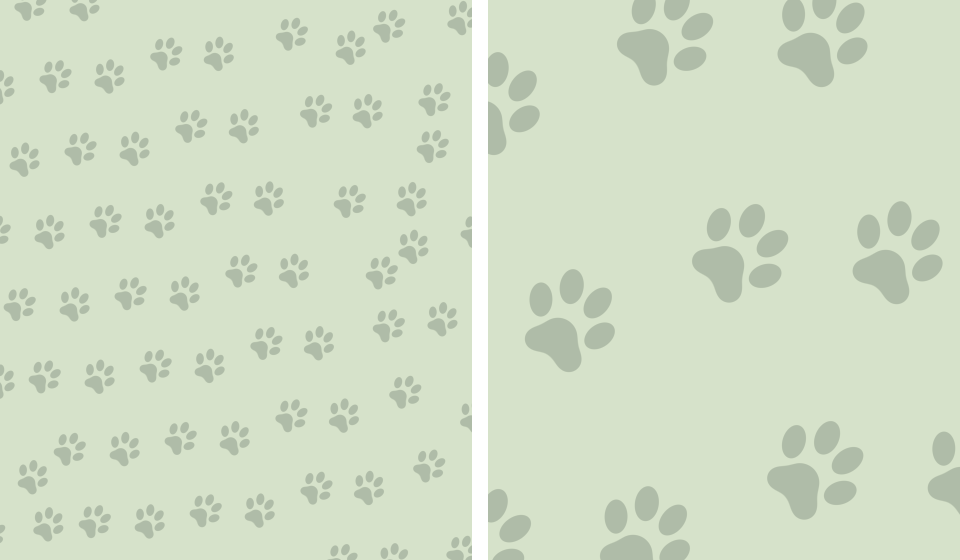
Left, the full canvas; right, a detail of the centre.
Reproduce this pattern procedurally as a WebGL 1 fragment shader.

```glsl
precision highp float;
// Paw prints walking in slanted trails over a pale green ground.
// Sheared lanes hold pairs of prints, every second print turned; some lanes
// wander. Each print is a distance field: four ellipse toes and a blended pad.
uniform vec2 u_resolution;

const vec3 GROUND = vec3(0.840, 0.888, 0.792);
const vec3 PRINT = vec3(0.688, 0.738, 0.658);

// Lengths are in canvas heights.
const float PAW_SIZE = 0.029;
const float STRIDE = 0.1292;
const float PAIR_WIDTH = 0.215;
const float SLANT = 0.346;
const float TURN = 0.28;

float hash(vec2 p) {
  vec3 q = fract(vec3(p.xyx) * vec3(0.1031, 0.1030, 0.0973));
  q += dot(q, q.yzx + 33.33);
  return fract((q.x + q.y) * q.z);
}

vec2 rotate(vec2 p, float angle) {
  float c = cos(angle), s = sin(angle);
  return vec2(c * p.x - s * p.y, s * p.x + c * p.y);
}

float smoothMin(float a, float b, float k) {
  float h = max(k - abs(a - b), 0.0) / k;
  return min(a, b) - 0.25 * h * h * k;
}

float circle(vec2 p, vec2 center, float radius) {
  return length(p - center) - radius;
}

// Upright ellipse leaning clockwise by the given angle.
float toe(vec2 p, vec2 center, vec2 radii, float lean) {
  vec2 q = rotate(p - center, lean);
  float k = length(q / radii);
  return k * (k - 1.0) / max(length(q / (radii * radii)), 0.001);
}

// Distance to a paw that fills about -1 to 1.
float paw(vec2 p) {
  float pad = circle(p, vec2(-0.31, -0.24), 0.40);
  pad = smoothMin(pad, circle(p, vec2(-0.75, -0.15), 0.23), 0.24);
  pad = smoothMin(pad, circle(p, vec2(-0.22, -0.74), 0.26), 0.28);
  float toes = toe(p, vec2(-0.43, 0.60), vec2(0.235, 0.35), 0.30);
  toes = min(toes, toe(p, vec2(0.25, 0.68), vec2(0.245, 0.36), 0.42));
  toes = min(toes, toe(p, vec2(0.67, 0.21), vec2(0.235, 0.36), 0.96));
  toes = min(toes, toe(p, vec2(0.52, -0.45), vec2(0.235, 0.345), 1.24));
  return min(pad, toes);
}

// Center of one print, from its pair lane, row and side (0 or 1).
vec2 printCenter(float pair, float row, float side, float phase) {
  float wander = step(1.5, mod(pair, 5.0)) * step(mod(pair, 5.0), 3.5);
  vec2 id = vec2(pair * 2.0 + side + 40.0, row + 60.0);
  vec2 stray = vec2(hash(id), hash(id + 17.3)) - 0.5;
  float gap = mix(0.091 + 0.010 * hash(vec2(pair, 3.7)), 0.107, wander);
  float shift = 0.059 + 0.024 * (hash(vec2(pair, 9.1)) - 0.5);
  float y = (row + 0.5 + phase) * STRIDE + 0.058 * wander * stray.y;
  float lane = pair * PAIR_WIDTH + shift + side * gap;
  return vec2(lane + 0.042 * wander * stray.x + SLANT * (1.0 - y), y);
}

// Distance to the nearest print, searching the neighboring pairs and rows.
float trails(vec2 p) {
  float nearest = 1.0;
  float basePair = floor((p.x - SLANT * (1.0 - p.y)) / PAIR_WIDTH);
  for (int i = -1; i <= 1; i++) {
    float pair = basePair + float(i);
    float phase = hash(vec2(pair + 20.0, 5.3));
    float baseRow = floor(p.y / STRIDE - phase);
    for (int j = -1; j <= 1; j++) {
      for (int k = 0; k <= 1; k++) {
        float side = float(k);
        vec2 center = printCenter(pair, baseRow + float(j), side, phase);
        vec2 local = rotate(p - center, -TURN * side) / PAW_SIZE;
        nearest = min(nearest, paw(local) * PAW_SIZE);
      }
    }
  }
  return nearest;
}

void main() {
  vec2 p = gl_FragCoord.xy / u_resolution.y;
  float edge = 0.7 / u_resolution.y;
  float ink = 1.0 - smoothstep(-edge, edge, trails(p));
  gl_FragColor = vec4(mix(GROUND, PRINT, ink), 1.0);
}
```
